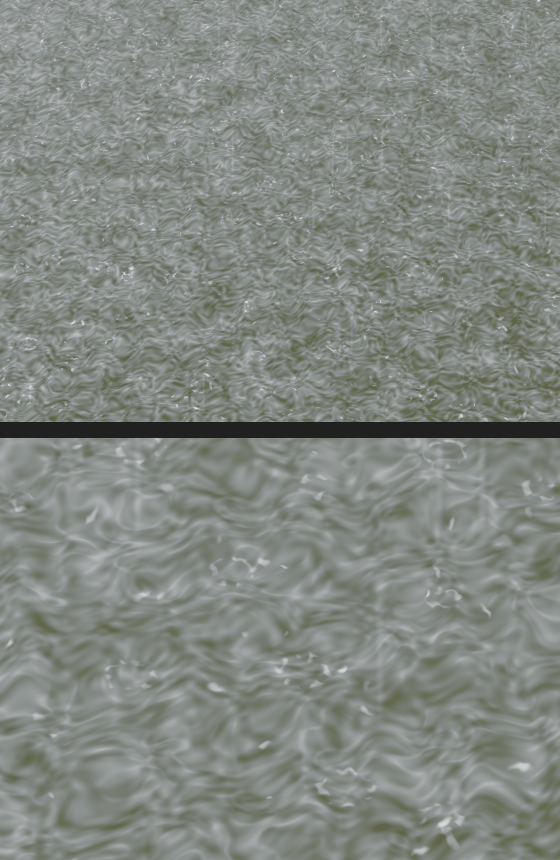
Top: the whole. Bottom: its middle third, enlarged.
This texture is drawn by a Shadertoy shader. Its source:

```glsl
// Grey-green water beaten by heavy rain, seen at a slant. Warped gradient
// noise makes the wavelets; scattered cells add ring ripples, splash crowns
// and bright droplets. A tone ramp turns the summed light into colour.

vec3 hash3(vec2 p) {
    vec3 h = fract(p.xyx * vec3(0.1031, 0.1030, 0.0973));
    h += dot(h, h.yxz + 33.33);
    return fract((h.xxy + h.yzz) * h.zyx);
}

mat2 rotation(float a) {
    return mat2(cos(a), sin(a), -sin(a), cos(a));
}

float cornerSlope(vec2 cell, vec2 d) {
    float a = 6.2832 * hash3(cell).x;
    return dot(vec2(cos(a), sin(a)), d);
}

// Gradient noise, roughly -0.7 to 0.7
float noise(vec2 p) {
    vec2 i = floor(p), f = p - i, e = vec2(1, 0);
    vec2 u = f * f * f * (f * (f * 6.0 - 15.0) + 10.0);
    return mix(mix(cornerSlope(i, f), cornerSlope(i + e, f - e), u.x),
               mix(cornerSlope(i + e.yx, f - e.yx), cornerSlope(i + 1.0, f - 1.0), u.x), u.y);
}

// Concentric ripples spreading from random hits
float ringRipples(vec2 q) {
    float sum = 0.0;
    vec2 home = floor(q);
    for (int k = 0; k < 9; k++) {
        vec2 cell = home + vec2(k % 3 - 1, k / 3 - 1);
        vec3 r = hash3(cell + 17.0);
        vec2 d = (q - cell - 0.2 - 0.6 * r.xy) * vec2(1.0, 1.7);
        float dist = length(d);
        float size = 0.3 + 0.45 * r.z;
        sum += step(0.35, r.z) * sin(36.0 * dist + 6.28 * r.x) * smoothstep(size, 0.5 * size, dist);
    }
    return sum;
}

// Broken bright rims thrown up by large drops
float crowns(vec2 q) {
    float sum = 0.0;
    vec2 home = floor(q);
    for (int k = 0; k < 9; k++) {
        vec2 cell = home + vec2(k % 3 - 1, k / 3 - 1);
        vec3 r = hash3(cell + 71.0);
        vec2 d = (q - cell - 0.2 - 0.6 * r.xy) * vec2(1.0, 1.5);
        float rim = abs(length(d) - 0.09 - 0.12 * r.y);
        float broken = smoothstep(-0.05, 0.3, noise(d * 9.0 + 40.0 * r.xy));
        sum += step(r.z, 0.38) * broken * smoothstep(0.055, 0.01, rim);
    }
    return sum;
}

// Small stretched droplets, gathered in loose clusters
float droplets(vec2 q, float share) {
    float sum = 0.0;
    vec2 home = floor(q);
    for (int k = 0; k < 9; k++) {
        vec2 cell = home + vec2(k % 3 - 1, k / 3 - 1);
        vec3 r = hash3(cell + 131.0), s = hash3(cell + 211.0);
        float cluster = smoothstep(-0.25, 0.4, noise(cell * 0.23));
        vec2 d = rotation(2.4 * (s.x - 0.5)) * (q - cell - 0.2 - 0.6 * r.xy);
        d /= mix(0.1, 0.24, s.y * s.y) * vec2(1.0 + 1.3 * s.z, 0.9);
        sum += step(r.z, share * 2.0 * cluster) * (0.4 + 0.6 * s.z) * smoothstep(1.2, 0.3, length(d));
    }
    return sum;
}

// Faint upright trails of falling rain
float rainTrails(vec2 p) {
    vec2 g = p * vec2(26.0, 7.0);
    vec3 r = hash3(floor(g) + 301.0);
    vec2 f = fract(g);
    float across = smoothstep(0.12, 0.0, abs(f.x - 0.25 - 0.5 * r.x));
    return step(r.z, 0.07) * across * smoothstep(0.0, 0.3, f.y) * smoothstep(1.0, 0.6, f.y);
}

void mainImage(out vec4 fragColor, in vec2 fragCoord) {
    vec2 uv = fragCoord / iResolution.xy;
    vec2 p = fragCoord / iResolution.y;

    // Slanted surface: everything shrinks evenly toward the top
    float nearness = 1.0 - 0.35 * p.y;
    vec2 q = vec2((p.x - 0.66) / nearness, -log(nearness) / 0.35) + 3.0;

    // Bending the surface tilts the wavelets to varied angles
    vec2 bend = vec2(noise(q * 19.0), noise(q * 19.0 + 50.0));
    vec2 w = q + 0.022 * bend;
    vec2 ragged = q + 0.004 * vec2(noise(q * 110.0), noise(q * 110.0 + 30.0));

    float patches = noise(q * vec2(9.0, 17.0));
    float waves = noise(rotation(0.22) * w * vec2(34.0, 76.0));
    float chop = noise(rotation(-0.3) * w * vec2(62.0, 118.0) + 9.0);
    float crest = smoothstep(0.17, 0.0, abs(noise(rotation(-0.15) * w * vec2(30.0, 58.0) + 23.0)));
    crest *= smoothstep(-0.35, 0.3, patches + 0.6 * chop);

    // Sky light fades from upper left to lower right
    float tone = 0.53 + 0.055 * (uv.y - 0.5) - 0.04 * (uv.x - 0.5);
    float contrast = mix(1.08, 0.8, uv.y);
    tone += contrast * (0.095 * patches + 0.15 * waves + 0.12 * chop + 0.06 * crest);
    tone += contrast * 0.016 * ringRipples(w * 14.0);

    // Splashes
    tone += 0.17 * contrast * crowns(ragged * 9.0);
    tone += 0.25 * contrast * min(droplets(ragged * 42.0, 0.12), 1.0);
    tone += 0.05 * rainTrails(p);
    tone = clamp(tone, 0.39, 0.88);

    // Olive in the shade, neutral grey in the light
    float olive = 0.063 * exp((0.46 - max(tone, 0.42)) / 0.08);
    vec3 colour = vec3(tone - mix(0.021, 0.008, smoothstep(0.58, 0.7, tone)), tone, tone + 0.006 - olive);
    fragColor = vec4(colour, 1.0);
}
```
